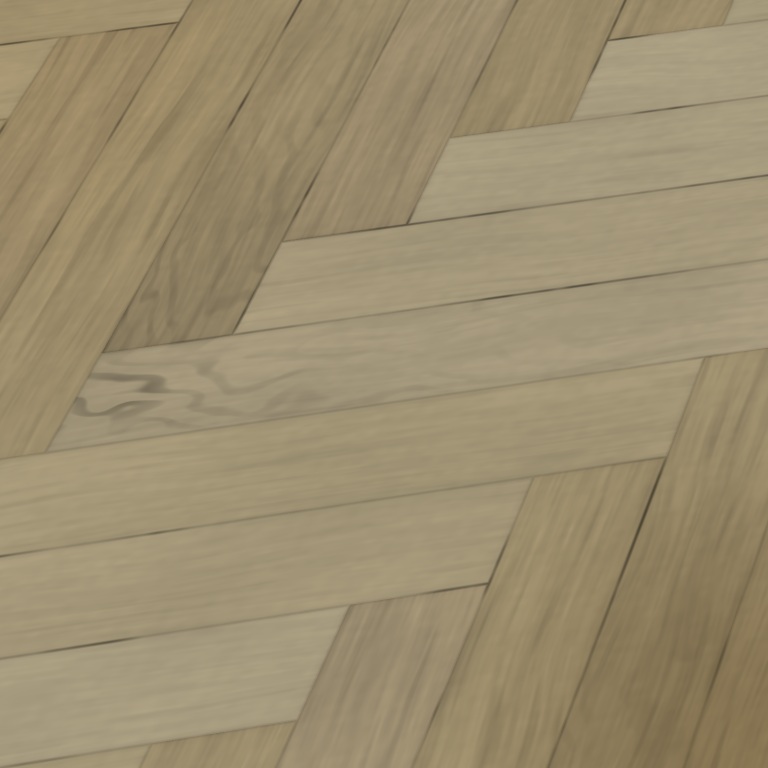
This texture is drawn by a WebGL 1 fragment shader. Its source:

```glsl
precision highp float;
uniform vec2 u_resolution;

float hash(vec2 p) {
  return fract(sin(dot(p, vec2(127.1, 311.7))) * 43758.5453);
}

float noise(vec2 p) {
  vec2 i = floor(p), f = fract(p);
  f = f * f * (3.0 - 2.0 * f);
  return mix(mix(hash(i), hash(i + vec2(1, 0)), f.x),
             mix(hash(i + vec2(0, 1)), hash(i + vec2(1, 1)), f.x), f.y);
}

// Perspective: canvas point to floor point, in plank widths
vec2 toFloor(vec2 p) {
  vec2 s = vec2(0.1775, 0.0283) - 0.00615 * p;
  vec2 t = vec2(0.0772, 0.1458) - 0.03003 * p;
  vec2 r = p - vec2(0.0586, 0.4102);
  return vec2(r.x * t.y - r.y * t.x, s.x * r.y - s.y * r.x) / (s.x * t.y - s.y * t.x);
}

// Herringbone of 6:1 planks: xy = along and across, zw = plank id
vec4 herringbone(vec2 f) {
  float row = floor(f.y), start = f.x - row;
  if (mod(start, 12.0) < 6.0)
    return vec4(mod(start, 12.0), fract(f.y), row, floor(start / 12.0));
  float column = floor(f.x);
  start = f.y - column - 1.0;
  return vec4(mod(start, 12.0), fract(f.x), column, floor(start / 12.0) + 0.5);
}

vec3 parquet(vec2 p) {
  vec2 f = toFloor(p);
  vec4 plank = herringbone(f);
  vec2 q = plank.xy, id = plank.zw;
  float steep = step(0.25, fract(id.y));
  float tint = hash(id + 3.7);
  vec2 seed = 40.0 * vec2(hash(id + 1.3), hash(id + 8.1));

  // Plank tone: level planks are paler than steep ones
  float tone = mix(0.62 + 0.3 * tint, 0.2 + 0.25 * tint, steep);
  vec3 color = mix(vec3(0.58, 0.515, 0.395), vec3(0.67, 0.625, 0.505), tone);
  color.b += 0.02 * (0.5 - hash(id + 5.9));

  // Grain: broad bands, fine fibres and dark pores
  vec2 g = q;
  g.y += 0.14 * noise(q * vec2(0.8, 1.5) + seed) + 0.025 * q.x * (tint - 0.5);
  float bands = noise(g * vec2(0.6, 5.0) + seed) - 0.5;
  float fibres = noise(g * vec2(1.8, 22.0) + seed) - 0.5;
  float fine = noise(g * vec2(4.0, 40.0) + seed) - 0.5;
  float pores = smoothstep(0.66, 0.95, noise(g * vec2(1.0, 15.0) + seed + 9.0));
  float contrast = mix(0.6, 1.2, steep);
  color *= 1.0 + contrast * (0.05 * bands + 0.06 * fibres + 0.045 * fine - 0.06 * pores);

  // Soft mottling and slow stains across the floor
  color *= 1.0 + 0.03 * (noise(f * vec2(13.0, 17.0)) - 0.5)
         + 0.06 * (noise(f * 1.1 + 20.0) - 0.5);

  // Irregular flame figure near the start of some planks
  float figured = step(mod(id.x, 5.0), 0.5) * exp(-0.4 * q.x);
  float warp = noise(q * vec2(1.5, 3.0) + seed) + 0.5 * noise(q * vec2(4.0, 8.0) + seed);
  float across = q.y - 0.5;
  float rings = sin(5.0 * q.x + 20.0 * across - 12.0 * across * across + 9.0 * warp);
  float broken = noise(q * vec2(2.0, 6.0) + seed + 5.0);
  color *= 1.0 - figured * (mix(0.04, 0.11, steep) + 0.16 * broken * smoothstep(0.0, 1.0, rings));
  float knot = length((q - vec2(0.35, 0.55)) * vec2(1.6, 2.0));
  color *= 1.0 - 0.32 * figured * (1.0 - steep) * broken
         * smoothstep(0.8, 0.1, knot) * smoothstep(0.0, 0.9, rings);

  // Seams: hairlines that open into dark gaps only in places
  vec2 edge = min(q, vec2(6.0, 1.0) - q);
  float nearest = min(edge.x, edge.y);
  float seam = 1.0 - smoothstep(0.0, 0.024, nearest);
  float gap = smoothstep(0.5, 0.9, noise(f * 1.6 + 4.0)) * (0.4 + 0.6 * noise(f * 9.0));
  color *= 1.0 - seam * (0.1 + 0.38 * gap);
  color *= 1.0 - 0.03 * (1.0 - smoothstep(0.0, 0.08, nearest));

  // Room light: warm far left, dim golden near right
  color *= mix(vec3(1), vec3(1.0, 0.97, 0.92), smoothstep(0.7, 0.0, length(p - vec2(0, 1))));
  return color * mix(vec3(1), vec3(0.87, 0.83, 0.76),
                     smoothstep(0.55, 0.0, length(p - vec2(1, 0))));
}

void main() {
  // Four samples per pixel
  vec3 color = vec3(0);
  for (int i = 0; i < 4; i++) {
    vec2 offset = vec2(mod(float(i), 2.0), floor(float(i) / 2.0)) * 0.5 - 0.25;
    color += parquet((gl_FragCoord.xy + offset) / u_resolution);
  }
  gl_FragColor = vec4(color * 0.25, 1.0);
}
```
